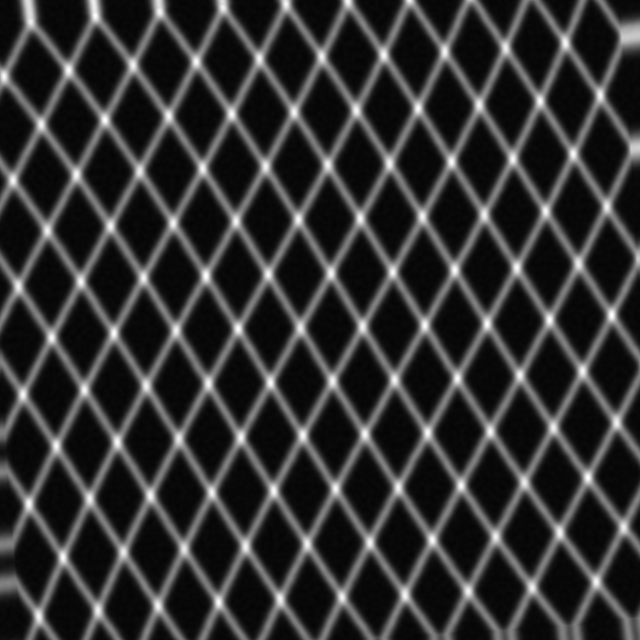
Write a WebGL 2 fragment shader that draws this pattern.

```glsl
#version 300 es
precision highp float;
// Soft grey diamond mesh on black, gently twirled, with its borders smeared outward.

uniform vec2 u_resolution;
out vec4 fragColor;

vec2 randomGradient(vec2 cell) {
  vec3 h = fract(vec3(cell.xyx) * vec3(0.1031, 0.1030, 0.0973));
  h += dot(h, h.yzx + 33.33);
  float angle = 6.28319 * fract((h.x + h.y) * h.z);
  return vec2(cos(angle), sin(angle));
}

float gradientNoise(vec2 p) {
  vec2 i = floor(p), f = p - i;
  vec2 w = f * f * f * (f * (f * 6.0 - 15.0) + 10.0);
  vec2 e = vec2(1.0, 0.0);
  float bottom = mix(dot(randomGradient(i), f),
                     dot(randomGradient(i + e.xy), f - e.xy), w.x);
  float top = mix(dot(randomGradient(i + e.yx), f - e.yx),
                  dot(randomGradient(i + e.xx), f - e.xx), w.x);
  return mix(bottom, top, w.y);
}

// Rotation grows with the squared distance from the centre.
vec2 twirl(vec2 p) {
  float angle = 0.0165 + 0.119 * dot(p, p);
  float c = cos(angle), s = sin(angle);
  return mat2(c, -s, s, c) * p;
}

void main() {
  vec2 uv = gl_FragCoord.xy / u_resolution;

  // Clamping stretches the mesh border into straight streaks.
  vec2 mesh = clamp(twirl(uv - 0.5) + 0.5, 0.0, 1.0);

  // Two families of slanted strands cross at the diamond corners.
  vec2 cell = (mesh - vec2(0.518, 0.5727)) / vec2(0.0973, 0.1689);
  vec2 strand = vec2(cell.x + cell.y, cell.x - cell.y);
  vec2 offset = (fract(strand + 0.5) - 0.5) * 0.0843;

  // Slight unevenness in the position and strength of the strands.
  offset += 0.0008 * vec2(gradientNoise(mesh * 45.0),
                          gradientNoise(mesh * 45.0 + 71.0));
  vec2 glow = exp(-offset * offset / 0.00007);
  float strength = 0.465 + 0.05 * gradientNoise(mesh * 60.0 + 19.0);

  // Faint grain in the dark gaps.
  float grain = 0.02 * gradientNoise(uv * 110.0);
  float grey = 0.03 + grain + strength * (glow.x + glow.y);
  fragColor = vec4(vec3(clamp(grey, 0.0, 1.0)), 1.0);
}
```
